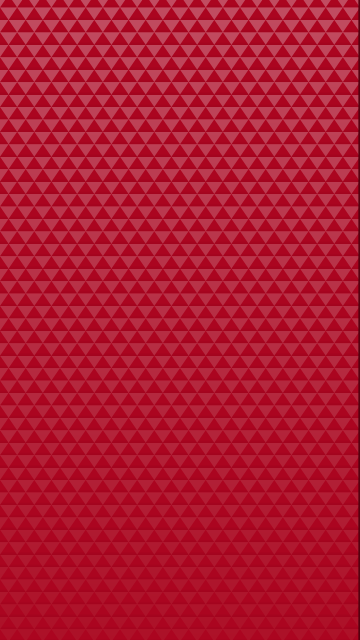
Write a WebGL 2 fragment shader that draws this pattern.

```glsl
#version 300 es
precision highp float;

uniform vec2 u_resolution;
out vec4 fragColor;

const float COLUMNS = 21.0;
const float ROWS = 51.47;
const float FIRST_ROW = 0.6;      // part of a row cut off at the top
const float EDGE_STRIP = 0.0045;  // dark strip, as a share of the width

const vec3 CRIMSON = vec3(0.672, 0.018, 0.125);
const vec3 TINT_LOW = vec3(0.676, 0.065, 0.155);
const vec3 TINT_HIGH = vec3(0.755, 0.300, 0.380);
const vec3 STRIP_COLOR = vec3(0.330, 0.005, 0.060);

float hash(vec2 p) {
  return fract(sin(dot(p, vec2(127.1, 311.7))) * 43758.5);
}

// Soft coverage of a signed distance, one pixel wide
float coverage(float dist, float pixel) {
  return 1.0 - smoothstep(-0.6 * pixel, 0.6 * pixel, dist);
}

// Distance to a triangle with its apex at the origin and a flat top
float downTriangle(vec2 p, vec2 size) {
  vec2 normal = normalize(vec2(size.y, -0.5 * size.x));
  float sides = dot(vec2(abs(p.x), p.y), normal);
  return max(sides, p.y - size.y);
}

void main() {
  vec2 uv = gl_FragCoord.xy / u_resolution;
  float pixel = 1.0 / u_resolution.y;
  vec2 cell = vec2(u_resolution.x / u_resolution.y / COLUMNS, 1.0 / ROWS);

  // Staggered rows, counted from the top
  float down = (1.0 - uv.y) * ROWS - FIRST_ROW;
  float row = floor(down);
  float across = uv.x * COLUMNS + 0.5 * mod(row, 2.0);
  float column = floor(across);
  vec2 local = vec2(fract(across) - 0.5, 1.0 - fract(down)) * cell;

  // Tint fades toward the bottom, with slight variation per triangle
  float variation = 0.03 * (hash(vec2(column, row)) - 0.5);
  vec3 tint = mix(TINT_LOW, TINT_HIGH, clamp(uv.y + variation, 0.0, 1.0));

  // Upright triangles darken a little toward their base
  float baseShade = 1.0 - smoothstep(0.0, 0.3, 1.0 - fract(down));
  vec3 color = CRIMSON * (1.0 - 0.05 * baseShade);

  float dist = downTriangle(local, cell);
  color = mix(color, tint, coverage(dist, pixel));

  // Dark strip along the right side
  float strip = (1.0 - EDGE_STRIP - uv.x) * u_resolution.x / u_resolution.y;
  color = mix(color, STRIP_COLOR, coverage(strip, pixel));

  fragColor = vec4(color, 1.0);
}
```
